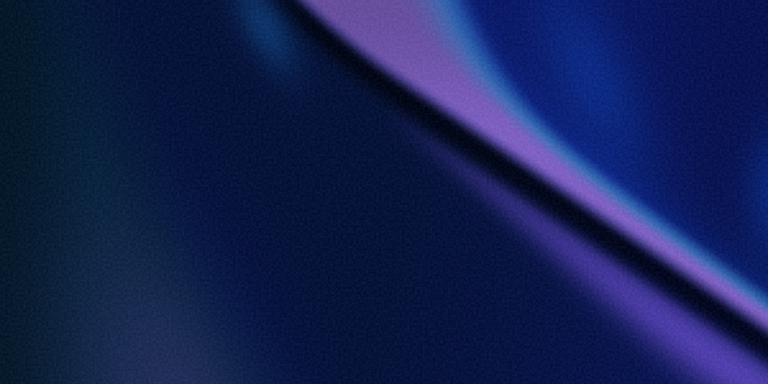
A WebGL 1 fragment shader for this background:

```glsl
precision highp float;
// Dark blue silk backdrop: a violet diagonal fold with a blue rim, soft glows and fine grain.

uniform vec2 u_resolution;

#define NIGHT  vec3(0.025, 0.075, 0.225)
#define TEAL   vec3(0.025, 0.125, 0.215)
#define INDIGO vec3(0.040, 0.085, 0.350)
#define AZURE  vec3(0.050, 0.190, 0.560)
#define SLATE  vec3(0.150, 0.190, 0.370)
#define VIOLET vec3(0.470, 0.360, 0.720)
#define RIM    vec3(0.220, 0.450, 0.710)
#define SHEEN  vec3(0.330, 0.260, 0.700)
#define GRAIN_SCALE 150.0
#define GRAIN_AMOUNT 0.045

// Gradient noise
vec2 gradientAt(vec2 cell) {
  vec3 h = fract(cell.xyx * vec3(0.1031, 0.1030, 0.0973));
  h += dot(h, h.yzx + 33.33);
  float angle = 6.2832 * fract((h.x + h.y) * h.z);
  return vec2(cos(angle), sin(angle));
}

float gradientNoise(vec2 p) {
  vec2 i = floor(p), f = fract(p);
  vec2 u = f * f * (3.0 - 2.0 * f);
  vec2 e = vec2(0.0, 1.0);
  float a = dot(gradientAt(i), f);
  float b = dot(gradientAt(i + e.yx), f - e.yx);
  float c = dot(gradientAt(i + e.xy), f - e.xy);
  float d = dot(gradientAt(i + e.yy), f - e.yy);
  return mix(mix(a, b, u.x), mix(c, d, u.x), u.y);
}

// Rotated elliptical falloff
float glow(vec2 p, vec2 center, vec2 size, float angle) {
  float c = cos(angle), s = sin(angle);
  vec2 q = p - center;
  q = vec2(c * q.x + s * q.y, c * q.y - s * q.x) / size;
  return exp(-dot(q, q));
}

// Height of the dark crease below the band
float creaseHeight(float x) {
  float bend = max(0.0, 1.04 - x);
  return 0.10 + 0.68 * (2.0 - x) + 0.5 * bend * bend;
}

// Left cloth, dark middle and the soft lights behind the fold
vec3 backdrop(vec2 p, float aboveCrease) {
  float clothEdge = 0.73 - 0.62 * p.y + 0.13 * p.y * p.y;
  float cloth = 1.0 - smoothstep(-0.24, 0.12, p.x - clothEdge);
  vec3 color = mix(NIGHT, INDIGO, 0.75 * smoothstep(0.9, 1.9, p.x - 0.25 * p.y));
  color = mix(color, INDIGO, 0.55 * glow(p, vec2(0.60, 0.12), vec2(0.13, 0.45), 0.45));
  color = mix(color, TEAL * mix(0.75, 1.1, smoothstep(0.0, 0.3, p.x)), cloth);
  color = mix(color, SLATE, 0.85 * cloth * glow(p, vec2(0.46, -0.04), vec2(0.25, 0.42), 0.35));
  color += vec3(0.03, 0.13, 0.19) * glow(p, vec2(0.69, 0.93), vec2(0.055, 0.13), 0.5);

  // Upper right pocket
  vec3 pocket = INDIGO * mix(1.1, 0.88, smoothstep(1.5, 1.95, p.x));
  pocket = mix(pocket, AZURE, 0.75 * glow(p, vec2(1.54, 0.80), vec2(0.10, 0.25), 0.45));
  pocket = mix(pocket, AZURE, 0.85 * glow(p, vec2(2.04, 0.50), vec2(0.09, 0.16), 0.0));
  return mix(color, pocket, smoothstep(0.0, 0.08, aboveCrease));
}

void main() {
  vec2 p = gl_FragCoord.xy / u_resolution.y;
  p.x += 1.0 - 0.5 * u_resolution.x / u_resolution.y;

  // Approximate signed distances to the two fold curves
  float crease = creaseHeight(p.x);
  float aboveCrease = 0.82 * (p.y - crease);
  float flare = 0.193 * exp((1.185 - p.x) / 0.12);
  float rim = 0.22 + 0.72 * (2.0 - p.x) + flare;
  float rimSlope = 0.72 + flare / 0.12;
  float aboveRim = (p.y - rim) / sqrt(1.0 + rimSlope * rimSlope);

  vec3 color = backdrop(p, aboveCrease);

  // Violet sheen under the crease, widening to the lower right
  float below = -aboveCrease;
  float reach = smoothstep(1.0, 1.95, p.x);
  float offset = (below - mix(0.055, 0.105, reach)) / mix(0.035, 0.085, reach);
  float sheen = exp(-offset * offset) * smoothstep(0.01, 0.06, below);
  color = mix(color, SHEEN, sheen * sqrt(reach) * 0.95);

  // Dark crease
  float shadow = aboveCrease / 0.036;
  color *= 1.0 - 0.6 * exp(-shadow * shadow) * smoothstep(0.55, 0.85, p.x);

  // Lit band from violet to its blue rim
  float across = clamp((p.y - crease) / max(rim - crease, 0.02), 0.0, 1.0);
  float upper = smoothstep(0.6, 1.0, p.y);
  float blueShift = smoothstep(mix(0.55, 0.25, upper), 0.97, across);
  vec3 band = mix(VIOLET * mix(1.06, 0.86, upper), RIM, blueShift);
  float soft = mix(0.026, 0.055, upper);
  float cover = smoothstep(0.008, 0.062, aboveCrease)
              * (1.0 - smoothstep(-soft, soft, aboveRim));
  color += vec3(0.01, 0.07, 0.17) * exp(-max(aboveRim, 0.0) / 0.045)
         * smoothstep(0.02, 0.08, aboveCrease);
  color = mix(color, band, cover);

  // Fine grain
  color += GRAIN_AMOUNT * gradientNoise(p * GRAIN_SCALE);
  gl_FragColor = vec4(clamp(color, 0.0, 1.0), 1.0);
}
```
